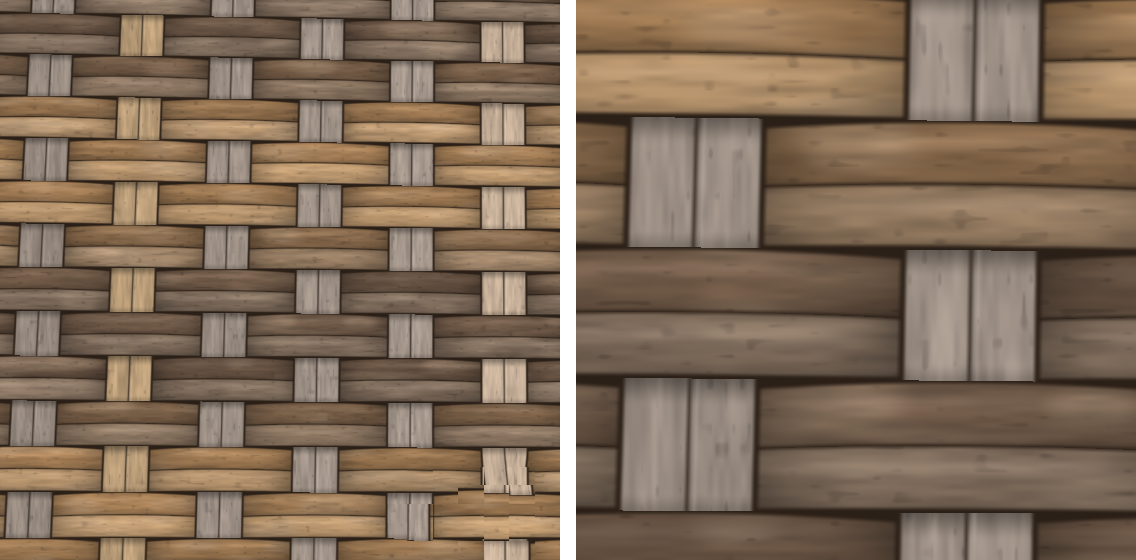
Left, the full canvas; right, a detail of the centre.
A WebGL 2 fragment shader for this texture:

```glsl
#version 300 es
precision highp float;
// Woven rattan: double-strip bands pass over every second upright, alternating
// by row. A mild perspective warp maps the canvas to column and row units;
// colour drifts from grey to honey by row, with streaky wood grain on top.
uniform vec2 u_resolution;
out vec4 fragColor;

float hash(vec2 p) {
  vec3 q = fract(vec3(p.xyx) * 0.1031);
  q += dot(q, q.yzx + 33.33);
  return fract((q.x + q.y) * q.z);
}

float noise(vec2 p) {
  vec2 i = floor(p), f = fract(p);
  f = f * f * (3.0 - 2.0 * f);
  return mix(mix(hash(i), hash(i + vec2(1, 0)), f.x),
             mix(hash(i + vec2(0, 1)), hash(i + vec2(1, 1)), f.x), f.y);
}

// Streaks run along the first axis; both axes are in canvas units.
float grain(vec2 p, float seed) {
  p += seed * vec2(7.3, 3.1);
  float streaks = 0.6 * noise(p * vec2(18, 150)) + 0.4 * noise(p * vec2(50, 300));
  float pores = smoothstep(0.78, 1.0, noise(p * vec2(80, 220) + 40.0));
  return 0.86 + 0.28 * streaks - 0.13 * pores;
}

// 1 inside an interval of the given half width, with a soft border.
float slab(float x, float halfWidth, float soft) {
  return 1.0 - smoothstep(halfWidth - soft, halfWidth + soft, abs(x));
}

// Canvas position (y down) to column and row numbers.
vec2 weaveCoords(vec2 p) {
  float column = 5.0 + (p.x - 0.897 - 0.005 * p.y) / (0.1603 + 0.0106 * p.y);
  float y = p.y - 0.02 * (1.0 - p.y) * (p.x - 0.41);
  float b = 0.0722, c = 0.000416;
  float row = (sqrt(b * b + 4.0 * c * (y + 0.0062)) - b) / (2.0 * c);
  return vec2(column, row);
}

vec3 uprightColor(float across, float along, float column, vec2 p) {
  float side = step(0.0, across);
  float h = (abs(across) - 0.12) / 0.12;
  float pale = step(abs(mod(column, 4.0) - 1.0), 0.1);
  vec3 honey = mix(vec3(0.71, 0.60, 0.46), vec3(0.70, 0.62, 0.54), step(3.0, column));
  vec3 base = mix(vec3(0.59, 0.54, 0.50), honey, pale);
  base *= grain(p.yx, column * 2.0 + side) * (0.95 + 0.13 * p.x);
  base *= 1.05 - 0.14 * h * h * h * h;
  // Shade where the strip dives under the bands above and below.
  base *= mix(0.62, 1.0, smoothstep(-0.54, -0.28, along));
  base *= mix(0.80, 1.0, smoothstep(0.52, 0.36, along));
  float seam = slab(across, 0.007, 0.010);
  base += 0.08 * slab(across - 0.027, 0.006, 0.012);
  return mix(base, vec3(0.20, 0.16, 0.13), 0.75 * seam);
}

vec3 bandColor(float q, float v, float row, float k, vec2 p) {
  float lower = step(0.0, v);
  float h = (abs(v) - 0.5) * 2.0 * (lower * 2.0 - 1.0);
  float seed = row * 5.0 + k * 3.0 + lower;
  float warmth = cos(6.2832 * (row - 4.3) / 7.8) + 0.25 * (hash(vec2(seed, 2)) - 0.5);
  warmth = smoothstep(-0.75, 0.75, warmth - 0.18 * lower);
  vec3 grey = mix(vec3(0.35, 0.28, 0.225), vec3(0.43, 0.365, 0.31), lower);
  vec3 honey = mix(vec3(0.53, 0.405, 0.275), vec3(0.62, 0.50, 0.365), lower);
  vec3 base = mix(grey, honey, warmth);
  // Worn patches where the finish has faded.
  float worn = smoothstep(0.45, 0.9, noise(p * vec2(14, 40) + seed));
  base = mix(base, vec3(0.64, 0.56, 0.47), 0.28 * worn);
  base *= grain(p, seed) * (0.94 + 0.12 * hash(vec2(seed, 9)));
  // Rounded strips, bowed outwards along their length.
  base *= 1.08 - 0.09 * h - 0.20 * h * h * h * h;
  base *= 1.07 - 0.30 * q * q * q * q;
  base += 0.07 * slab(h + 0.35, 0.12, 0.40) * (1.0 - q * q);
  float seam = slab(v, 0.022, 0.05);
  return mix(base, vec3(0.16, 0.115, 0.08), 0.85 * seam);
}

void main() {
  vec2 p = gl_FragCoord.xy / u_resolution;
  p.y = 1.0 - p.y;

  // Frayed lower right corner: blocks slip out of place.
  float fray = smoothstep(0.68, 0.80, p.x) * smoothstep(0.80, 0.90, p.y);
  vec2 block = floor(p * vec2(22, 30));
  vec2 slip = vec2(hash(block), hash(block + 17.0)) - 0.5;
  p += fray * step(0.5, hash(block + 5.0)) * slip * vec2(0.03, 0.016);

  vec2 w = weaveCoords(p);
  float row = floor(w.y + 0.5);
  float along = w.y - row;

  // Nearest upright that this row's band passes over.
  float parity = mod(row + 1.0, 2.0);
  float k = 2.0 * floor((w.x - parity) * 0.5 + 0.5) + parity;
  float d = w.x - k;
  float q = d / 0.758;

  // Upright showing between the ends of two bands.
  float column = k + sign(d);
  float across = w.x - column;
  vec3 gap = vec3(0.17, 0.125, 0.09);
  vec3 color = mix(gap, uprightColor(across, along, column, p), slab(across, 0.235, 0.014));

  // Arched band: its upper edge and seam drop towards the ends.
  float top = -0.50 + 0.06 * q * q;
  float bottom = 0.485 + 0.01 * q * q;
  float v = (2.0 * along - top - bottom) / (bottom - top);
  float cover = slab(q, 0.985, 0.018) * slab(v, 0.965, 0.05);
  vec3 band = bandColor(q, v, row, k, p);
  color = mix(mix(color, gap, slab(q, 1.0, 0.02)), band, cover);
  fragColor = vec4(clamp(color, 0.0, 1.0), 1.0);
}
```
